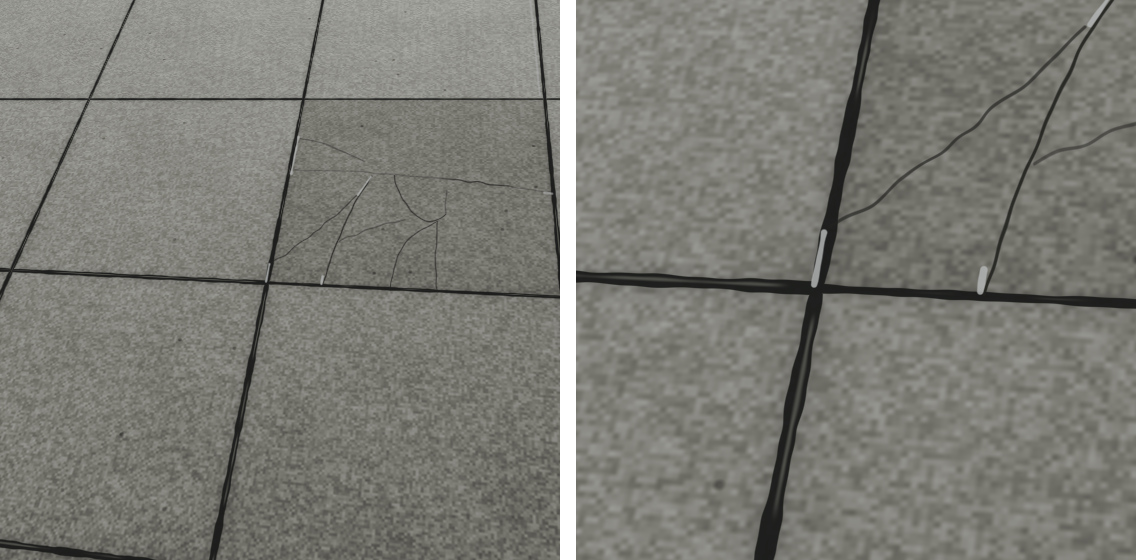
Left, the full canvas; right, a detail of the centre.
This texture is drawn by a WebGL 2 fragment shader. Its source:

```glsl
#version 300 es
precision highp float;

uniform vec2 u_resolution;
out vec4 outColor;

// Floor perspective: maps tile coordinates to canvas coordinates
const mat3 FLOOR_TO_CANVAS = mat3(
    0.455, -0.060, -0.073,
    0.184,  0.509,  0.220,
    0.477,  0.495,  1.0);

const vec3 WARM_TINT = vec3(1.01, 1.0, 0.935);
const vec3 COOL_TINT = vec3(1.0, 1.0, 0.97);
const vec3 JOINT_COLOR = vec3(0.10, 0.105, 0.10);
const vec3 JOINT_DUST = vec3(0.30, 0.30, 0.28);
const vec3 CRACK_COLOR = vec3(0.13, 0.13, 0.12);
const vec3 CHIP_COLOR = vec3(0.70, 0.71, 0.71);
const float NEAR_LIGHT = 0.415;
const float FAR_LIGHT = 0.585;
const float BROKEN_SHADE = 0.065;
const float TILE_VARIATION = 0.025;
const float JOINT_HALF_WIDTH = 0.0085;
const float CRACK_HALF_WIDTH = 0.0010;
const float CHIP_HALF_WIDTH = 0.0020;
const float GRAIN_SCALE = 125.0;
const float GRAIN_STRENGTH = 0.23;
const float PIT_SCALE = 9.0;

float hash(vec2 p) {
    return fract(sin(dot(p, vec2(127.1, 311.7))) * 43758.5453);
}

float noise(vec2 p) {
    vec2 i = floor(p), f = fract(p);
    f = f * f * (3.0 - 2.0 * f);
    return mix(mix(hash(i), hash(i + vec2(1, 0)), f.x),
               mix(hash(i + vec2(0, 1)), hash(i + vec2(1, 1)), f.x), f.y);
}

// Coverage of a bowed stroke; bend is the bow relative to its length
float stroke(vec2 p, vec2 a, vec2 b, float bend, float halfWidth) {
    vec2 ab = b - a;
    float h = clamp(dot(p - a, ab) / dot(ab, ab), 0.0, 1.0);
    vec2 onCurve = a + ab * h + vec2(-ab.y, ab.x) * bend * 4.0 * h * (1.0 - h);
    float pixel = 1.0 / u_resolution.y;
    return 1.0 - smoothstep(halfWidth - pixel, halfWidth + pixel, distance(p, onCurve));
}

float crack(vec2 p, vec2 a, vec2 b, float bend) {
    return stroke(p, a, b, bend, CRACK_HALF_WIDTH);
}

float chip(vec2 p, vec2 a, vec2 b) {
    return stroke(p, a, b, 0.0, CHIP_HALF_WIDTH * (0.3 + noise(p * 90.0)));
}

float crackNetwork(vec2 p) {
    p += 0.004 * (vec2(noise(p * 55.0), noise(p * 55.0 + 40.0)) - 0.5);
    // Faint hairlines
    float c = 0.55 * crack(p, vec2(0.536, 0.753), vec2(0.648, 0.711), 0.05);
    c = max(c, 0.55 * crack(p, vec2(0.607, 0.570), vec2(0.724, 0.608), 0.03));
    c = max(c, 0.45 * crack(p, vec2(0.794, 0.618), vec2(0.798, 0.659), 0.0));
    // Long break across the slab, deepest toward the right
    float depth = 0.35 + 0.6 * smoothstep(0.76, 0.83, p.x) * smoothstep(0.93, 0.89, p.x);
    c = max(c, depth * crack(p, vec2(0.521, 0.695), vec2(0.987, 0.655), 0.02));
    // Open branches
    c = max(c, crack(p, vec2(0.664, 0.685), vec2(0.577, 0.492), -0.04));
    c = max(c, 0.75 * crack(p, vec2(0.484, 0.531), vec2(0.638, 0.651), -0.03));
    c = max(c, 0.85 * crack(p, vec2(0.703, 0.686), vec2(0.745, 0.613), -0.08));
    c = max(c, 0.85 * crack(p, vec2(0.745, 0.613), vec2(0.794, 0.618), -0.20));
    c = max(c, 0.80 * crack(p, vec2(0.781, 0.605), vec2(0.697, 0.483), -0.16));
    return max(c, 0.75 * crack(p, vec2(0.781, 0.605), vec2(0.781, 0.479), -0.02));
}

float chippedEdges(vec2 p) {
    float c = chip(p, vec2(0.533, 0.755), vec2(0.520, 0.690));
    c = max(c, chip(p, vec2(0.481, 0.528), vec2(0.475, 0.497)));
    c = max(c, chip(p, vec2(0.662, 0.684), vec2(0.639, 0.652)));
    c = max(c, chip(p, vec2(0.576, 0.506), vec2(0.574, 0.493)));
    c = max(c, 0.6 * chip(p, vec2(0.947, 1.0), vec2(0.964, 0.830)));
    return max(c, 0.7 * chip(p, vec2(0.972, 0.656), vec2(0.986, 0.654)));
}

void main() {
    vec2 uv = gl_FragCoord.xy / u_resolution;
    vec3 q = inverse(FLOOR_TO_CANVAS) * vec3(uv, 1.0);
    vec2 p = q.xy / q.z;
    vec2 tile = floor(p);

    // Light falls off toward the viewer and the lower right
    float light = mix(NEAR_LIGHT, FAR_LIGHT, uv.y);
    light += 0.03 * (0.5 - uv.x) * (1.0 - uv.y);
    light += 0.03 * exp(-12.0 * dot(uv - vec2(0.77, 0.95), uv - vec2(0.77, 0.95)));
    light += TILE_VARIATION * (hash(tile + 3.0) - 0.5);
    if (tile == vec2(0)) light -= BROKEN_SHADE * mix(0.7, 1.2, fract(p.y));

    // Stone grain, blotches and sparse pits
    float grain = 0.7 * noise(p * GRAIN_SCALE) + 0.3 * noise(p * GRAIN_SCALE * 0.45) - 0.5;
    light += grain * GRAIN_STRENGTH * mix(1.15, 0.6, uv.y);
    light += 0.035 * (noise(p * 6.0) - 0.5);
    vec2 pitCell = floor(p * PIT_SCALE);
    vec2 pitOffset = fract(p * PIT_SCALE) - 0.3 - 0.4 * vec2(hash(pitCell), hash(pitCell + 9.0));
    light -= 0.16 * step(0.93, hash(pitCell + 5.0)) * smoothstep(0.09, 0.02, length(pitOffset));
    vec3 color = light * mix(WARM_TINT, COOL_TINT, smoothstep(0.4, 0.65, light));

    // Joints widen toward the viewer, with ragged edges and caught dust
    vec2 offset = p - round(p);
    vec2 halfWidth = vec2(JOINT_HALF_WIDTH * mix(1.2, 0.75, smoothstep(-0.5, 1.0, p.y)));
    if (p.x > 0.0) halfWidth.y *= 0.7;
    halfWidth *= 0.8 + 0.4 * vec2(noise(p.yy * 25.0), noise(p.xx * 25.0 + 7.0));
    vec2 pixel = fwidth(p) * 0.8;
    vec2 gap = 1.0 - smoothstep(halfWidth - pixel, halfWidth + pixel, abs(offset));
    vec2 shade = exp(-abs(offset) / (halfWidth * 1.5));
    color *= 1.0 - 0.22 * max(shade.x, shade.y);
    vec2 dust = smoothstep(halfWidth * 0.5, vec2(0), abs(offset - halfWidth * 0.2));
    float dustAmount = max(dust.x, dust.y) * smoothstep(0.3, 0.8, noise(p * 14.0));
    color = mix(color, mix(JOINT_COLOR, JOINT_DUST, dustAmount), max(gap.x, gap.y) * 0.95);

    // Damage on the broken slab and its rim
    color = mix(color, CRACK_COLOR, crackNetwork(uv) * 0.9);
    color = mix(color, CHIP_COLOR, chippedEdges(uv) * 0.85);
    outColor = vec4(clamp(color, 0.0, 1.0), 1.0);
}
```
